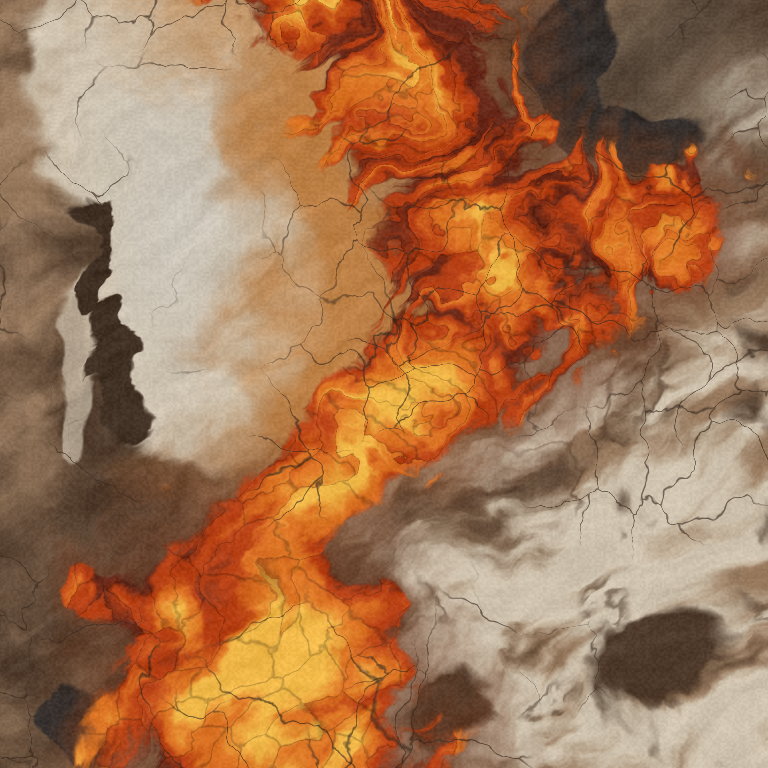
Write a Shadertoy shader that draws this texture.

```glsl
// Cracked pale marble and brown rock, split by a winding river of painted flame.
#define WARP .09
#define FINE_WARP .035
#define CRACK_SCALE 5.5
#define CRACK_WIDTH .008
#define FLAME_RAGGED 1.5
#define FLAME_ANGLE .85
#define ROCK_ANGLE .5
#define GRAIN .06
#define UMBER vec3(.31, .23, .17)
#define TAN vec3(.60, .48, .37)
#define CREAM vec3(.81, .76, .68)
#define AMBER vec3(.74, .50, .27)

float hash(vec2 p) { return fract(sin(dot(p, vec2(127.1, 311.7))) * 43758.5453); }

float noise(vec2 p) {
  vec2 i = floor(p), f = fract(p), e = vec2(0, 1);
  f = f * f * (3. - 2. * f);
  return mix(mix(hash(i), hash(i + e.yx), f.x), mix(hash(i + e), hash(i + e.yy), f.x), f.y);
}

// Fractal noise centred on zero
float fbm(vec2 p) {
  float sum = -.48, amp = .5;
  for (int i = 0; i < 5; i++) {
    sum += amp * noise(p);
    p = mat2(1.6, 1.2, -1.2, 1.6) * p + 7.3;
    amp *= .5;
  }
  return sum;
}

vec2 swirl(vec2 p) { return vec2(fbm(p), fbm(p + 31.)); }

// Coordinates along and across a direction
vec2 align(vec2 p, float a) {
  vec2 d = vec2(cos(a), sin(a));
  return vec2(dot(p, d), dot(p, vec2(-d.y, d.x)));
}

// Tapered stroke: 1 on its spine, 0 on its rim, negative outside
float limb(vec2 p, vec2 a, vec2 b, float ra, float rb) {
  vec2 d = b - a;
  float t = clamp(dot(p - a, d) / dot(d, d), 0., 1.);
  return 1. - length(p - a - d * t) / mix(ra, rb, t);
}

float blob(vec2 p, vec2 c, vec2 r) {
  vec2 q = (p - c) / r;
  return exp(-dot(q, q));
}

// Voronoi: x = distance to the nearest border, y = cell id
vec2 cells(vec2 p) {
  vec2 base = floor(p);
  float best = 9., second = 9., id = 0.;
  for (int k = 0; k < 9; k++) {
    vec2 c = base + vec2(k % 3 - 1, k / 3 - 1);
    float h = hash(c), d = length(c + vec2(h, hash(c + 41.7)) - p);
    if (d < best) { second = best; best = d; id = h; }
    else second = min(second, d);
  }
  return vec2(second - best, id);
}

float flameShape(vec2 p) {
  float h = limb(p, vec2(.46, 1.05), vec2(.56, .86), .19, .13);
  h = max(h, limb(p, vec2(.56, .86), vec2(.63, .69), .12, .15));
  h = max(h, limb(p, vec2(.63, .7), vec2(.84, .72), .14, .09));
  h = max(h, limb(p, vec2(.86, .68), vec2(.89, .78), .06, .03));
  h = max(h, limb(p, vec2(.67, .65), vec2(.53, .49), .13, .11));
  h = max(h, limb(p, vec2(.53, .49), vec2(.38, .36), .11, .06));
  h = max(h, limb(p, vec2(.38, .36), vec2(.36, .26), .06, .08));
  h = max(h, limb(p, vec2(.34, .21), vec2(.35, 0), .15, .21));
  h = max(h, limb(p, vec2(.1, .25), vec2(.29, .2), .03, .12));
  return max(h, limb(p, vec2(.4, .19), vec2(.49, .2), .09, .04));
}

vec3 rock(vec2 p, vec2 q) {
  float cloud = fbm(q * 6. + 3.);
  float streak = fbm(align(q, ROCK_ANGLE) * vec2(7, 20));
  vec3 col = mix(UMBER, TAN, smoothstep(-.3, .14, cloud + .6 * streak));
  col = mix(col, UMBER, .7 * blob(q, vec2(.13, .27), vec2(.2, .13)));

  // Streaked marble with veins and pits
  float veil = limb(q, vec2(.8, .1), vec2(1, .27), .3, .36);
  vec3 stone = mix(TAN, CREAM, smoothstep(-.2, .07, streak));
  col = mix(col, stone, smoothstep(-.35, .5, veil + 3. * streak));
  float vein = 1. - smoothstep(0., .04, abs(cloud + .5 * streak));
  col = mix(col, UMBER, .55 * vein * smoothstep(-.3, .3, veil) * smoothstep(.4, .7, noise(p * 14.)));
  float pits = max(blob(q, vec2(.88, .14), vec2(.12, .07)), blob(q, vec2(.6, .08), vec2(.07)));
  col = mix(col, UMBER, smoothstep(.3, .5, pits + 2. * cloud - .2));

  // Smooth slab, warming to amber
  float slab = limb(q, vec2(.21, .94), vec2(.34, .57), .18, .2);
  vec3 pale = mix(CREAM, TAN, .8 * smoothstep(-.05, .25, cloud));
  pale = mix(pale, vec3(.79, .77, .73), .8 * blob(q, vec2(.22, .72), vec2(.1, .18)));
  pale = mix(pale, AMBER, smoothstep(.26, .5, q.x + .6 * cloud));
  col = mix(col, pale, smoothstep(-.05, .12, slab + .5 * streak));

  // Pale ribbon and dark torn rim
  float ribbon = limb(q, vec2(.13, .64), vec2(.1, .42), .035, .025);
  col = mix(col, CREAM, .7 * smoothstep(0., .3, ribbon));
  float tear = max(limb(q, vec2(.11, .73), vec2(.13, .61), .03, .012),
    limb(q, vec2(.15, .61), vec2(.18, .48), .02, .035));
  col = mix(col, .8 * UMBER, smoothstep(0., .25, tear + 3. * streak * step(-1., tear)));

  // Charcoal hollows
  col = mix(col, vec3(.36, .31, .26), .7 * blob(q, vec2(.86, .92), vec2(.16, .13)));
  float coal = max(blob(q, vec2(.75, .92), vec2(.06, .1)), blob(q, vec2(.82, .84), vec2(.1, .04)));
  coal = max(coal, blob(q, vec2(.08, .06), vec2(.06, .05)));
  return mix(col, vec3(.2, .18, .17), smoothstep(.33, .42, coal + .4 * streak));
}

vec3 flameColor(float heat) {
  vec3 c = mix(vec3(.4, .15, .09), vec3(.72, .25, .08), smoothstep(0., .3, heat));
  c = mix(c, vec3(.86, .45, .14), smoothstep(.3, .6, heat));
  return mix(c, vec3(.94, .72, .28), smoothstep(.58, .95, heat));
}

void mainImage(out vec4 fragColor, in vec2 fragCoord) {
  vec2 p = fragCoord / iResolution.xy, bend = swirl(p * 7.), q = p + WARP * bend;
  q += FINE_WARP * swirl(q * 20.);
  vec3 col = rock(p, q);

  // Scorched and amber halo
  vec2 flow = align(q, FLAME_ANGLE + .5 * bend.y);
  float shape = flameShape(q), lick = fbm(flow * vec2(9, 22));
  float warm = smoothstep(.3, .5, p.y) * smoothstep(.7, .45, p.x);
  vec3 scorch = mix(vec3(.42, .24, .15), AMBER, warm);
  col = mix(col, scorch, .65 * smoothstep(-.9, .1, shape + lick));

  // Hot cores, faceted tongues, dark rims
  float core = max(blob(q, vec2(.42, .39), vec2(.07)), blob(q, vec2(.53, .49), vec2(.08)));
  core = max(core, max(blob(q, vec2(.66, .63), vec2(.06)), blob(q, vec2(.36, .08), vec2(.14))));
  core = max(core, .7 * max(blob(q, vec2(.6, .74), vec2(.06)), blob(q, vec2(.4, .99), vec2(.07))));
  vec2 facet = cells(flow * vec2(13, 26));
  float heat = .08 + .28 * max(shape, 0.) + .42 * core + 1.6 * lick + .25 * (facet.y - .5);
  float body = smoothstep(0., .22, shape + FLAME_RAGGED * lick);
  col = mix(col, flameColor(heat), body);
  col *= 1. - .2 * body * (1. - smoothstep(0., .08, facet.x));

  // Broken cracks at two sizes, then grain
  for (float s = 1.; s < 3.; s++) {
    float soft = s * CRACK_SCALE / iResolution.y;
    float gap = cells((p + 1.3 * (q - p)) * CRACK_SCALE * s + s).x;
    float line = 1. - smoothstep(0., CRACK_WIDTH + 1.5 * soft, gap);
    col = mix(col, .7 * UMBER, .65 * line * smoothstep(.45, .7, noise(p * 8. + s)));
  }
  col += GRAIN * (noise(p * 380.) - .5) + .1 * fbm(align(q, ROCK_ANGLE) * vec2(25, 70));
  fragColor = vec4(clamp(col, 0., 1.), 1);
}
```
